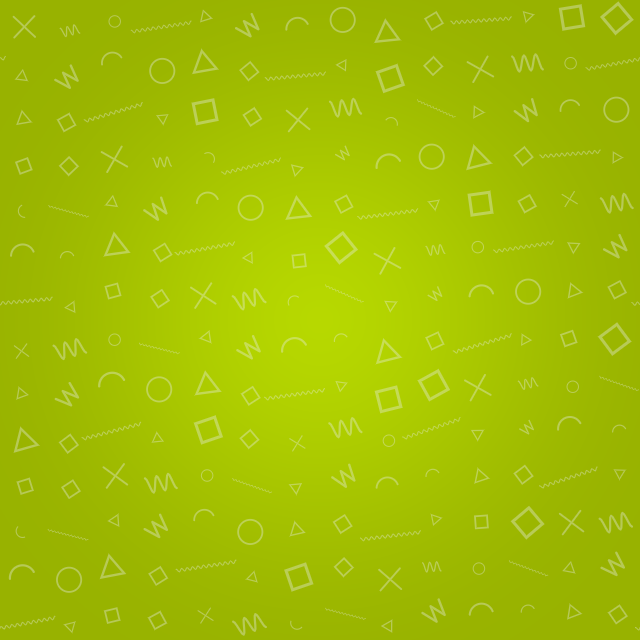
A Shadertoy shader for this pattern:

```glsl
// Scattered outline shapes (squares, rings, triangles, crosses, waves) in pale
// translucent strokes over a lime radial glow. A wrapping grid assigns a shape
// kind to each cell by a skewed lattice; a hash varies size, tilt and position.

const float CELLS = 14.0;   // cells per side, also the number of shape kinds
const float TAU = 6.2831853;
const vec3 LIME_CENTRE = vec3(0.72, 0.852, 0.0);
const vec3 LIME_EDGE = vec3(0.597, 0.70, 0.0);
const vec3 PALE_INK = vec3(0.92, 0.94, 0.95);
const float INK_OPACITY = 0.36;

float hash(vec2 p) {
    return fract(sin(dot(p, vec2(127.1, 311.7))) * 43758.5453);
}

vec2 rotate(vec2 p, float angle) {
    float c = cos(angle), s = sin(angle);
    return vec2(c * p.x + s * p.y, c * p.y - s * p.x);
}

float segment(vec2 p, vec2 a, vec2 b) {
    vec2 ab = b - a;
    return length(p - a - ab * clamp(dot(p - a, ab) / dot(ab, ab), 0.0, 1.0));
}

float ring(vec2 p, float radius) {
    return abs(length(p) - radius);
}

float square(vec2 p, float halfSide) {
    vec2 q = abs(p) - halfSide;
    return abs(max(q.x, q.y));
}

float triangle(vec2 p, float inradius) {
    return abs(max(abs(p.x) * 0.866 + p.y * 0.5, -p.y) - inradius);
}

float cross2(vec2 p, float arm) {
    return min(segment(p, vec2(-arm, 0.0), vec2(arm, 0.0)),
               segment(p, vec2(0.0, -arm), vec2(0.0, arm)));
}

// Arc centred on +y, reaching "aperture" radians to each side
float arc(vec2 p, float radius, float aperture) {
    p.x = abs(p.x);
    vec2 tip = radius * vec2(sin(aperture), cos(aperture));
    return atan(p.x, p.y) < aperture ? ring(p, radius) : length(p - tip);
}

vec2 wavePoint(float t, float halfLength, float height, float cycles) {
    return vec2((2.0 * t - 1.0) * halfLength, height * cos(TAU * cycles * t));
}

// Cosine polyline; two steps per cycle make it a zigzag
float wave(vec2 p, float halfLength, float height, float cycles, float steps) {
    float nearest = floor((p.x / halfLength * 0.5 + 0.5) * steps);
    float d = 1e3;
    for (float k = -2.0; k <= 2.0; k++) {
        float i = clamp(nearest + k, 0.0, steps - 1.0);
        d = min(d, segment(p, wavePoint(i / steps, halfLength, height, cycles),
                           wavePoint((i + 1.0) / steps, halfLength, height, cycles)));
    }
    return d;
}

// Signed distance to the stroke of one shape; long waves get small neighbours
float shape(vec2 p, float kind, float pick, float turn) {
    float tilt = 0.22 + 0.3 * (turn - 0.5);
    float size = pick < 0.6 ? 1.0 : 0.6;
    vec2 q = rotate(p, tilt);
    vec2 s = q / size;
    vec2 spun = rotate(p, turn * TAU);
    if (kind < 0.5) return wave(q, 0.66, 0.033, 11.0, 66.0) - 0.012;
    if (kind < 1.5) return triangle(spun, 0.065) - 0.013;
    if (kind < 2.5) return size * (square(s, 0.22) - 0.033);
    if (kind < 3.5) return size * (square(rotate(s, 0.4), 0.23) - 0.033);
    if (kind < 4.5) return size * (cross2(rotate(s, 0.7), 0.32) - 0.021);
    if (kind < 5.5) return size * (wave(s, 0.32, 0.17, 2.5, 25.0) - 0.024);
    if (kind < 6.5) return pick < 0.5 ? ring(p, 0.125) - 0.011
                                      : arc(spun, 0.14, 1.3) - 0.012;
    if (kind < 7.5) return pick < 0.5 ? wave(rotate(q, -0.5), 0.45, 0.016, 12.0, 48.0) - 0.008
                                      : wave(q, 0.66, 0.033, 11.0, 66.0) - 0.011;
    if (kind < 8.5) return triangle(spun, 0.07) - 0.014;
    if (kind < 9.5) return size * (wave(rotate(s, 0.5), 0.23, 0.17, 2.0, 4.0) - 0.026);
    if (kind < 10.5) return mix(0.75, 1.0, pick) * (arc(q / mix(0.75, 1.0, pick), 0.29, 1.35) - 0.025);
    if (kind < 11.5) return pick < 0.7 ? ring(p, 0.265) - 0.02 : arc(q, 0.15, 1.3) - 0.013;
    if (kind < 12.5) return size * (triangle(s, 0.145) - 0.026);
    return square(rotate(q, 0.35), 0.14) - 0.019;
}

// Union coverage of the shapes in the surrounding 3 x 3 cells
float shapesCoverage(vec2 p, float pixel) {
    float d = 1e3;
    for (float y = -1.0; y <= 1.0; y++)
    for (float x = -1.0; x <= 1.0; x++) {
        vec2 cell = floor(p) + vec2(x, y);
        vec2 id = mod(cell, CELLS);
        float kind = mod(id.x + 10.0 * id.y, CELLS);
        vec2 jitter = 0.12 * (vec2(hash(id + 3.1), hash(id + 7.7)) - 0.5);
        jitter.y += 0.4 * (hash(vec2(id.x, 51.3)) - 0.5);
        d = min(d, shape(p - cell - 0.5 - jitter, kind, hash(id + 19.4), hash(id + 37.9)));
    }
    return clamp(0.5 - d / pixel, 0.0, 1.0);
}

void mainImage(out vec4 fragColor, in vec2 fragCoord) {
    vec2 uv = fragCoord / iResolution.xy;
    float glow = smoothstep(-0.05, 0.58, length(uv - 0.5));
    vec3 color = mix(LIME_CENTRE, LIME_EDGE, glow);
    float ink = shapesCoverage(uv * CELLS, CELLS / iResolution.y);
    fragColor = vec4(mix(color, PALE_INK, INK_OPACITY * ink), 1.0);
}
```
